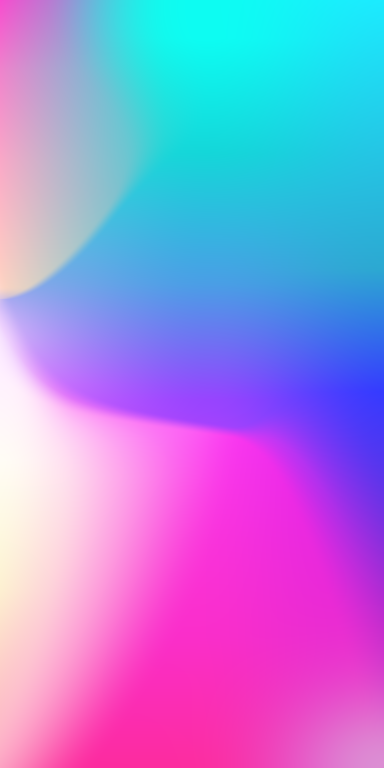
A Shadertoy shader for this background:

```glsl
float linearStep(float a, float b, float v) {
    return clamp((v - a) / (b - a), 0.0, 1.0);
}

// Four colours placed at four increasing stops
vec3 ramp(vec3 a, vec3 b, vec3 c, vec3 d, vec4 stops, float v) {
    vec3 col = mix(a, b, linearStep(stops.x, stops.y, v));
    col = mix(col, c, linearStep(stops.y, stops.z, v));
    return mix(col, d, linearStep(stops.z, stops.w, v));
}

// Soft coverage of the positive side of a boundary
float softSide(float dist, float halfWidth) {
    return smoothstep(-halfWidth, halfWidth, dist);
}

// Cyan falling into blue and violet
vec3 bandColor(float x, float depth) {
    vec3 left = ramp(vec3(0.07, 1.00, 0.93), vec3(0.16, 0.88, 0.84),
                     vec3(0.51, 0.66, 0.91), vec3(0.80, 0.45, 1.00),
                     vec4(0.04, 0.18, 0.37, 0.50), depth);
    vec3 middle = ramp(vec3(0.05, 0.99, 0.95), vec3(0.08, 0.84, 0.85),
                       vec3(0.29, 0.62, 0.90), vec3(0.57, 0.27, 1.00),
                       vec4(0.05, 0.20, 0.37, 0.52), depth);
    vec3 right = ramp(vec3(0.11, 0.92, 1.00), vec3(0.17, 0.66, 0.82),
                      vec3(0.20, 0.23, 1.00), vec3(0.62, 0.16, 0.78),
                      vec4(0.00, 0.35, 0.51, 0.82), depth);
    vec3 col = mix(left, middle, smoothstep(0.0, 0.55, x));
    return mix(col, right, smoothstep(0.53, 1.04, x));
}

// Pink and peach fading to teal
vec3 blushColor(float x, float depth) {
    vec3 blush = ramp(vec3(0.97, 0.30, 0.81), vec3(0.94, 0.51, 0.80),
                      vec3(0.98, 0.66, 0.78), vec3(1.00, 0.84, 0.76),
                      vec4(0.00, 0.09, 0.21, 0.385), depth);
    vec3 teal = mix(vec3(0.16, 0.89, 0.85), vec3(0.30, 0.78, 0.82),
                    linearStep(0.08, 0.25, depth));
    return mix(blush, teal, linearStep(0.0, 0.43, x));
}

// Cream through pale pink to hot magenta along a slanted line
vec3 magentaColor(float x, float depth) {
    vec3 cream = ramp(vec3(1.00, 0.94, 1.00), vec3(1.00, 0.99, 0.96),
                      vec3(0.99, 0.97, 0.81), vec3(0.99, 0.76, 0.66),
                      vec4(0.48, 0.60, 0.77, 1.00), depth);
    vec3 pink = mix(vec3(1.00, 0.84, 0.95), vec3(0.99, 0.70, 0.78),
                    linearStep(0.55, 1.0, depth));
    vec3 magenta = ramp(vec3(0.99, 0.23, 0.94), vec3(0.98, 0.20, 0.86),
                        vec3(0.98, 0.18, 0.79), vec3(0.99, 0.17, 0.62),
                        vec4(0.57, 0.70, 0.83, 1.00), depth);
    vec3 orchid = mix(vec3(0.90, 0.14, 0.92), vec3(0.93, 0.18, 0.76),
                      linearStep(0.60, 0.95, depth));
    float lower = max(depth - 0.62, 0.0);
    float center = 0.39 - 0.25 * lower - 1.42 * lower * lower;
    float spread = mix(0.24, 0.16, linearStep(0.6, 1.0, depth));
    vec3 col = mix(cream, pink, smoothstep(-0.40, -0.08, x - center));
    col = mix(col, magenta, softSide(x - center, spread));
    return mix(col, orchid, smoothstep(0.5, 0.9, x));
}

// Concave border of the blush area, as x at a given depth
float blushBorder(float depth) {
    float rise = max(0.39 - depth, 0.0);
    float curve = 0.42 * pow(rise / 0.21, 0.6);
    return curve - 0.30 * smoothstep(0.2, -0.02, depth);
}

// Border of the magenta area, as depth at a given x
float magentaBorder(float x) {
    float bend = max(x - 0.68, 0.0);
    return 0.552 + 0.07 * (x - 0.45) - 0.1 * exp(-x / 0.1) + 2.2 * bend * bend;
}

void mainImage(out vec4 fragColor, in vec2 fragCoord) {
    vec2 uv = fragCoord / iResolution.xy;
    float x = uv.x;
    float depth = 1.0 - uv.y;
    float foldDist = depth - magentaBorder(x);

    // Central band, warmer towards the fold
    vec3 col = bandColor(x, depth);
    float warmth = exp(-abs(foldDist) / 0.03) * smoothstep(0.95, 0.6, x);
    col = mix(col, vec3(0.74, 0.24, 0.98), 0.5 * warmth);

    // Pale haze at the left side
    float haze = exp(-x / 0.10) * softSide(depth - 0.40, 0.05);
    col = mix(col, vec3(0.98, 0.90, 1.0), 0.75 * haze);

    // Upper left blush, crisp below and diffuse above
    float blushWidth = mix(0.20, 0.022, smoothstep(0.05, 0.28, depth));
    float blush = softSide(blushBorder(depth) - x, blushWidth);
    blush *= softSide(0.388 - depth, 0.015);
    col = mix(col, blushColor(x, depth), blush);

    // Lower magenta, crisp in the centre and diffuse at both sides
    float foldWidth = 0.008 + 0.07 * exp(-x / 0.1) + 0.22 * smoothstep(0.6, 1.05, x);
    vec3 lowerCol = magentaColor(x, depth);
    float rim = exp(-max(foldDist, 0.0) / 0.03) * smoothstep(0.02, 0.2, x);
    rim *= smoothstep(0.65, 0.4, x);
    lowerCol = mix(lowerCol, vec3(0.98, 0.40, 0.97), 0.75 * rim);
    col = mix(col, lowerCol, softSide(foldDist, foldWidth));

    // Pale lilac corner glow
    vec2 corner = (vec2(x, depth) - 1.0) / vec2(0.25, 0.10);
    col = mix(col, vec3(0.85, 0.62, 0.84), 0.85 * exp(-dot(corner, corner)));

    fragColor = vec4(col, 1.0);
}
```
